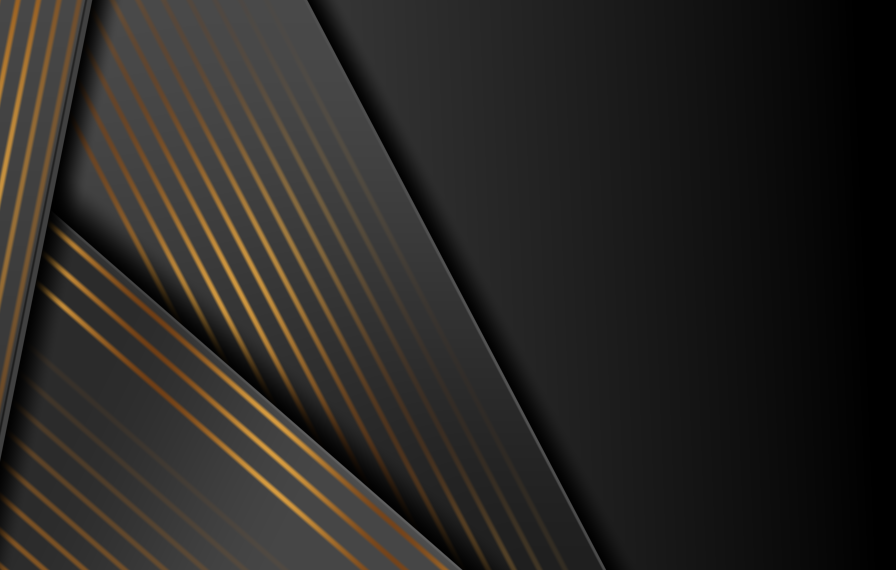
A Shadertoy shader for this background:

```glsl
// Three dark metal panels overlap in front of a grey-to-black backdrop.
// Each panel is a half plane with a soft cast shadow, a thin bevel and a run
// of parallel gold stripes whose sheen comes from a cosine wave.

const float TAU = 6.2831853;

// Signed distance to the line through a and b, positive to the left of a->b
float lineSide(vec2 p, vec2 a, vec2 b) {
    vec2 along = normalize(b - a);
    return dot(p - a, vec2(-along.y, along.x));
}

// Index of the nearest stripe at a given depth inside a panel
float stripeIndex(float depth, float first, float gap) {
    return round((depth - first) / gap);
}

// Soft profile of that stripe
float stripeMask(float depth, float first, float gap) {
    float offset = depth - first - gap * stripeIndex(depth, first, gap);
    return 1.0 - smoothstep(0.001, 0.0078, abs(offset));
}

// Metal colour from burnt copper (0) to bright gold (1)
vec3 metal(float sheen) {
    return mix(vec3(0.50, 0.26, 0.06), vec3(0.84, 0.61, 0.25), sheen);
}

float wave(float x, float peak, float period) {
    return 0.5 + 0.5 * cos(TAU * (x - peak) / period);
}

// Light left outside an edge; falls to black at the edge itself
float shadow(float dist, float reach) {
    return smoothstep(-0.1 * reach, reach, dist);
}

float between(float x, float low, float high) {
    return step(low, x) * step(x, high);
}

void mainImage(out vec4 fragColor, in vec2 fragCoord) {
    vec2 p = fragCoord / iResolution.xy * vec2(1.572, 1.0);
    float aa = 0.75 / iResolution.y;

    // Distances outside each panel edge
    float centre = lineSide(p, vec2(1.0635, 0.0), vec2(0.539, 1.0)) * -1.0;
    float lower = lineSide(p, vec2(0.0963, 0.625), vec2(0.8115, 0.0));
    float left = lineSide(p, vec2(0.0, 0.1906), vec2(0.1619, 1.0)) * -1.0;

    // Backdrop, darkening to the right
    float fade = clamp((1.54 - p.x - 0.04 * p.y) / 0.9, 0.0, 1.0);
    vec3 color = vec3(0.205 * pow(fade, 0.9));
    color *= shadow(centre, 0.052);

    // Centre panel: lit at the top, stripes fade towards its right edge
    float depth = -centre;
    float grey = mix(0.12, 0.285, smoothstep(-0.05, 1.0, p.y));
    vec3 panel = vec3(grey + 0.03 * smoothstep(0.1, 0.5, depth) * (1.0 - p.y));
    float k = stripeIndex(depth, 0.0635, 0.0399);
    float sheen = wave(p.x + 1.0 - p.y, 0.92, 1.08);
    float strength = mix(0.10, 0.95, smoothstep(-0.5, 7.0, k)) * between(k, 0.0, 10.0);
    strength *= mix(0.65, 1.0, sheen) * mix(1.0, 0.6, smoothstep(0.7, 1.0, p.y));
    panel = mix(panel, metal(sheen), strength * stripeMask(depth, 0.0635, 0.0399));
    float rim = 1.0 - smoothstep(0.003, 0.007, depth);
    panel += rim * mix(0.17, 0.03, smoothstep(0.2, 0.9, p.y));
    panel *= shadow(lower, 0.075) * shadow(left, 0.055);
    color = mix(color, panel, smoothstep(-aa, aa, depth));

    // Lower panel: three bright stripes, then a fainter group in the corner
    depth = -lower;
    grey = mix(0.17, 0.275, smoothstep(0.1, 0.6, p.x - 0.5 * p.y + 0.1));
    panel = vec3(grey + 0.03 * (1.0 - smoothstep(0.0, 0.03, depth)));
    k = stripeIndex(depth, 0.0202, 0.0462);
    sheen = wave(p.x, 0.48, 0.42);
    float bright = between(k, 0.0, 2.0) * mix(0.8, 1.0, sheen);
    float faint = between(k, 4.0, 12.0) * mix(0.10, 0.75, smoothstep(3.5, 10.5, k));
    vec3 gold = metal(mix(sheen, 0.35, step(3.0, k)));
    panel = mix(panel, gold, (bright + faint) * stripeMask(depth, 0.0202, 0.0462));
    panel += 0.07 * (1.0 - smoothstep(0.002, 0.006, depth));
    panel *= shadow(left, 0.06);
    color = mix(color, panel, smoothstep(-aa, aa, depth));

    // Left panel: stripes grow brighter away from the bevelled edge
    depth = -left;
    panel = vec3(mix(0.19, 0.28, p.y));
    k = stripeIndex(depth, 0.0221, 0.0352);
    sheen = wave(p.y, 0.62, 1.3) * mix(0.5, 1.0, smoothstep(0.0, 2.0, k));
    strength = mix(0.55, 0.95, smoothstep(0.0, 2.5, k)) * step(0.0, k);
    panel = mix(panel, metal(sheen), strength * stripeMask(depth, 0.0221, 0.0352));
    float bevel = 1.0 - smoothstep(0.008, 0.011, depth);
    panel = mix(panel, vec3(0.25), bevel);
    panel *= 1.0 - 0.5 * (1.0 - smoothstep(0.0, 0.0035, abs(depth - 0.0105)));
    color = mix(color, panel, smoothstep(-aa, aa, depth));

    fragColor = vec4(color, 1.0);
}
```
